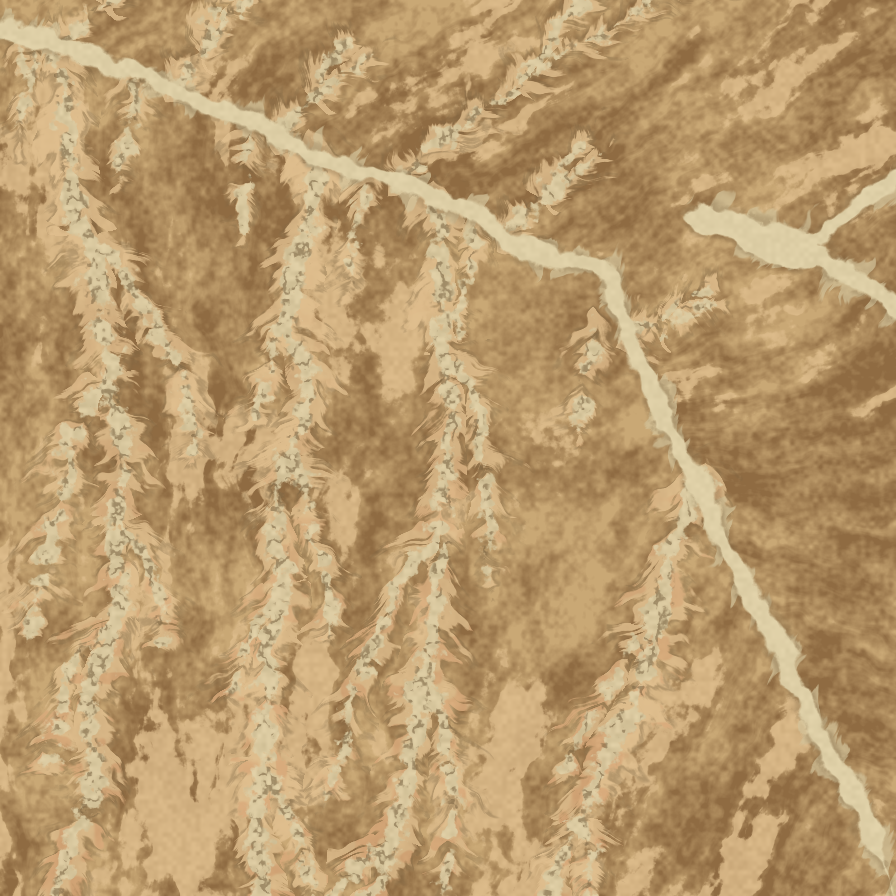
This texture is drawn by a WebGL 2 fragment shader. Its source:

```glsl
#version 300 es
precision highp float;
// Dry branching river valleys on a tan desert plateau, seen from above.
uniform vec2 u_resolution;
out vec4 fragColor;

#define TRUNK_WIDTH 0.0095
#define STREAM_WIDTH 0.0095
#define FORK_WIDTH 0.0065
#define GULLY_WIDTH 0.0055
#define MEANDER 0.045
#define RAGGED 0.034
#define SAND_LEVEL 0.575
#define GRAIN 0.45
#define FORK_RATE 11.0

const vec3 SOIL_DARK = vec3(0.56, 0.42, 0.26);
const vec3 SOIL_LIGHT = vec3(0.79, 0.66, 0.46);
const vec3 SAND = vec3(0.88, 0.75, 0.56);
const vec3 SILT = vec3(0.89, 0.83, 0.67);
const vec3 SHADOW = vec3(0.47, 0.38, 0.25);
const vec3 CLAY = vec3(0.84, 0.61, 0.43);

// Main valleys: start, lean, and bow of each
const vec4 ROOT_X = vec4(0.055, 0.355, 0.49, 0.78);
const vec4 LEAN = vec4(0.03, -0.07, -0.13, -0.45);
const vec4 BOW = vec4(0.06, -0.01, 0.06, 0.04);

float hash(vec2 p) {
    vec3 h = fract(vec3(p.xyx) * 0.1031);
    h += dot(h, h.yzx + 33.33);
    return fract((h.x + h.y) * h.z);
}

float noise(vec2 p) {
    vec2 i = floor(p), f = fract(p);
    f = f * f * (3.0 - 2.0 * f);
    return mix(mix(hash(i), hash(i + vec2(1, 0)), f.x),
               mix(hash(i + vec2(0, 1)), hash(i + vec2(1, 1)), f.x), f.y);
}

float fbm(vec2 p) {
    float sum = 0.0, amp = 0.533;
    for (int i = 0; i < 4; i++) {
        sum += amp * noise(p);
        p = mat2(1.6, 1.2, -1.2, 1.6) * p + 7.3;
        amp *= 0.5;
    }
    return sum;
}

mat2 rotation(float a) { return mat2(cos(a), -sin(a), sin(a), cos(a)); }

float segment(vec2 p, vec2 a, vec2 b) {
    vec2 ab = b - a;
    return length(p - a - ab * clamp(dot(p - a, ab) / dot(ab, ab), 0.0, 1.0));
}

// Heights of the three trunk reaches at x
vec3 reaches(float x) { return vec3(0.967, 1.006, 2.02) - vec3(0.3, 0.48, 2.01) * x; }

// Keeps the nearest stream: edge distance, signed offset, position along, width
void addStream(inout vec4 best, float offset, float along, float len, float width) {
    width *= 1.0 - 0.5 * clamp(along / len, 0.0, 1.0);
    float edge = abs(offset) + max(0.0, max(-along, along - len)) - width;
    if (edge < best.x) best = vec4(edge, offset, along, width);
}

vec4 nearestStream(vec2 p) {
    vec4 best = vec4(1.0, 1.0, 0.0, 0.01);
    // Valleys below the trunk, each with forks on alternating sides
    for (int k = 0; k < 4; k++) {
        vec3 h = reaches(ROOT_X[k]);
        float depth = min(h.x, min(h.y, h.z)) - p.y;
        float x = p.x - ROOT_X[k] - LEAN[k] * depth - BOW[k] * sin(3.5 * depth);
        addStream(best, x / length(vec2(1, LEAN[k])), depth, 2.0, STREAM_WIDTH);
        for (int j = 0; j < 4; j++) {
            float rnd = hash(vec2(k, j) + 3.7);
            float d = depth - 0.13 - 0.17 * float(j) - 0.08 * rnd;
            float reach = (0.045 + 0.045 * rnd) * (((j + k) & 1) == 0 ? 1.0 : -1.0);
            float decay = exp(-FORK_RATE * max(d, 0.0));
            float slope = reach * FORK_RATE * decay;
            addStream(best, (x - reach * (1.0 - decay)) / length(vec2(1, slope)),
                      d, 0.12 + 0.2 * fract(rnd * 7.0), FORK_WIDTH);
        }
    }
    // Gullies climbing away above the trunk, and short rills below it
    for (int i = 0; i < 6; i++) {
        float n = float(i), x = 0.07 + 0.125 * n;
        vec3 h = reaches(x);
        vec2 rel = p - vec2(x, min(h.x, min(h.y, h.z)));
        vec2 g = rotation(i == 5 ? 0.3 : 0.85) * rel;
        float len = i == 3 ? 0.42 : 0.09 + 0.08 * hash(vec2(n, 9));
        float bend = g.y + 0.7 * g.x * g.x;
        addStream(best, bend, g.x, len, GULLY_WIDTH);
        addStream(best, bend - 0.35 * (g.x - 0.4 * len), g.x - 0.4 * len, 0.6 * len, GULLY_WIDTH);
        addStream(best, rel.x + 0.04 - 0.1 * rel.y, -rel.y, 0.1, GULLY_WIDTH * 0.7);
    }
    return best;
}

void main() {
    vec2 uv = gl_FragCoord.xy / u_resolution;
    vec2 p = uv + MEANDER * (vec2(fbm(uv * 9.0), fbm(uv * 9.0 + 31.0)) - 0.5)
                + 0.01 * (vec2(noise(uv * 55.0), noise(uv * 55.0 + 19.0)) - 0.5);
    vec3 planes = (p.y - reaches(p.x)) / vec3(1.044, 1.109, 2.245);
    float side = max(planes.x, max(planes.y, planes.z));
    float above = smoothstep(-0.02, 0.02, side);
    float calm = above * smoothstep(0.7, 0.52, uv.y);
    float fine = noise(uv * 190.0), rough = fbm(uv * 85.0);

    // Soil streaks follow the slope on each side of the trunk
    vec2 low = vec2(p.x - 0.5 * smoothstep(0.3, 0.9, p.x) * p.y, p.y);
    vec2 high = rotation(mix(-0.2, 0.62, smoothstep(0.35, 0.75, uv.y))) * (p - vec2(0.9, 0.6));
    float streak = mix(fbm(low * vec2(55, 17)), fbm(high * vec2(13, 60) + 40.0), above);
    float patches = mix(fbm(low * vec2(15, 6) + 5.0), fbm(high * vec2(5, 14) + 60.0), above);
    float tone = 0.5 + 1.5 * (streak - 0.5) + 0.9 * (fbm(uv * 6.0) - 0.5)
               + GRAIN * (fine - 0.5) + 0.7 * (rough - 0.5) - 0.12 * calm;
    vec3 color = mix(SOIL_DARK, SOIL_LIGHT, clamp(tone, 0.0, 1.0));
    float sandy = patches + 0.45 * (streak - 0.5) + 0.25 * (rough - 0.5) - 0.12 * calm;
    color = mix(color, SAND - 0.05 * (1.0 - fine), 0.85 * smoothstep(SAND_LEVEL, SAND_LEVEL + 0.07, sandy));

    // Eroded stream banks with slanting barbs, then broken silt beds
    vec4 s = nearestStream(p);
    float barb = fbm(vec2((s.z - 0.8 * abs(s.y)) * 75.0, s.y * 22.0 + 9.0));
    float bank = s.x + 2.2 * RAGGED * (barb - 0.5) + 0.5 * RAGGED * (rough - 0.5);
    float reach = 1.35 * s.w;
    vec3 bankColor = mix(SAND, CLAY, 0.6 * smoothstep(0.5, 0.7, noise(uv * 70.0)) * smoothstep(0.8, 0.1, uv.y));
    color = mix(color, SHADOW, 0.35 * smoothstep(0.012, 0.0, abs(bank - reach - 0.006)) * smoothstep(0.4, 0.65, rough));
    color = mix(color, bankColor, 0.8 * smoothstep(reach + 0.004, reach - 0.004, bank));
    float bed = s.x + RAGGED * (rough - 0.5) + 0.4 * RAGGED * (barb - 0.5);
    float inBed = smoothstep(0.003, -0.003, bed);
    color = mix(color, SILT - 0.09 * fine, 0.9 * inBed);
    float crack = smoothstep(0.09, 0.02, abs(fbm(uv * 62.0 + 11.0) - 0.5));
    color = mix(color, SHADOW, 0.55 * crack * smoothstep(0.005, -0.002, s.x) * smoothstep(0.35, 0.6, fine));

    // Trunk and eastern wash: smooth pale silt with feathered edges
    float trunk = abs(side) - TRUNK_WIDTH * smoothstep(0.02, 0.07, uv.y);
    vec2 fork = vec2(0.9, 0.725);
    float wash = min(segment(p, vec2(0.79, 0.738), fork) - 0.016,
                 min(segment(p, fork, vec2(1.02, 0.81)), segment(p, fork, vec2(1.02, 0.645))) - 0.009);
    float feather = fbm(vec2((p.x - 0.6 * p.y) * 60.0, side * 18.0));
    float river = min(trunk, wash) + 0.008 * (rough - 0.5);
    float edge = river + 0.07 * (feather - 0.5);
    color = mix(color, SILT - 0.06, 0.7 * smoothstep(0.004, -0.003, edge) * smoothstep(0.045, 0.015, river));
    color = mix(color, SHADOW, 0.3 * smoothstep(0.01, 0.002, river) * smoothstep(0.4, 0.6, rough));
    color = mix(color, SILT - 0.04 * fine, smoothstep(0.002, -0.002, river));
    fragColor = vec4(color, 1.0);
}
```
